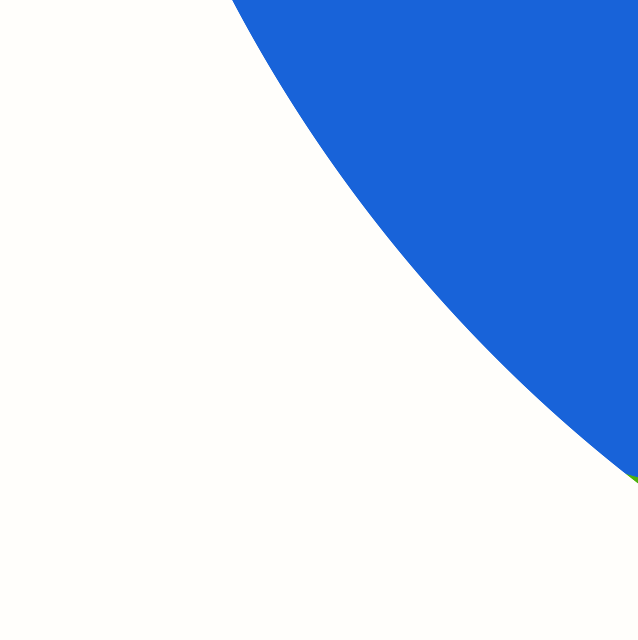
This background is drawn by a WebGL 1 fragment shader. Its source:

```glsl
precision highp float;

uniform vec2 u_resolution;

#define PAPER vec3(1.0, 0.998, 0.984)
#define BLUE vec3(0.094, 0.388, 0.851)
#define GREEN vec3(0.30, 0.70, 0.05)
#define DISC_CENTER vec2(2.421, 2.084)
#define DISC_RADIUS 2.3263
#define SEAM_START vec2(0.970, 0.2617)
#define SEAM_SLOPE -0.28

// Coverage of a shape from its signed distance, softened over one pixel
float coverage(float signedDistance, float pixel) {
    return 1.0 - smoothstep(-0.5 * pixel, 0.5 * pixel, signedDistance);
}

float discDistance(vec2 p) {
    return length(p - DISC_CENTER) - DISC_RADIUS;
}

// Negative below the seam
float seamDistance(vec2 p) {
    vec2 normal = normalize(vec2(-SEAM_SLOPE, 1.0));
    return dot(p - SEAM_START, normal);
}

void main() {
    // Canvas height is one unit
    float pixel = 1.0 / u_resolution.y;
    vec2 p = gl_FragCoord.xy * pixel;

    // Blue disc with a green segment below the seam
    vec3 discColor = mix(BLUE, GREEN, coverage(seamDistance(p), pixel));
    vec3 color = mix(PAPER, discColor, coverage(discDistance(p), pixel));

    gl_FragColor = vec4(color, 1.0);
}
```
